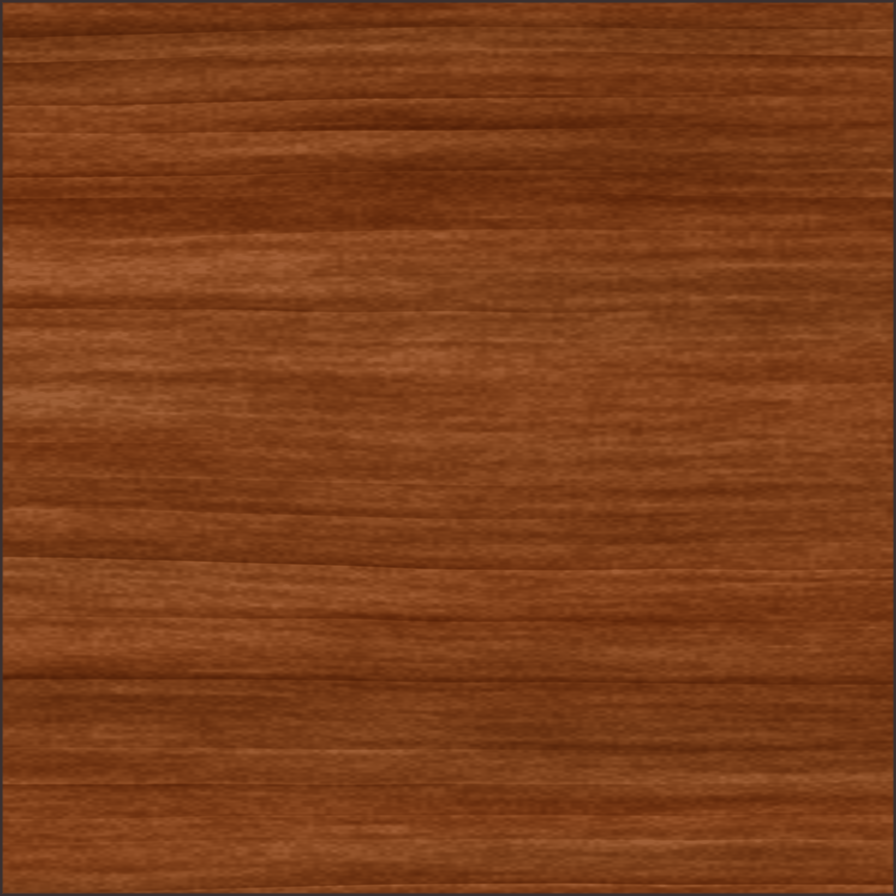
Give the GLSL for this texture, as a three.js fragment shader.

```glsl
// Polished reddish-brown wood with horizontal grain and a thin dark frame.
varying vec2 vUv;

float hash(vec2 p) {
  vec3 q = fract(vec3(p.xyx) * 0.1031);
  q += dot(q, q.yzx + 33.33);
  return fract((q.x + q.y) * q.z);
}

// Smooth value noise, centred on zero.
float noise(vec2 p) {
  vec2 cell = floor(p);
  vec2 f = fract(p);
  f = f * f * (3.0 - 2.0 * f);
  float low = mix(hash(cell), hash(cell + vec2(1.0, 0.0)), f.x);
  float high = mix(hash(cell + vec2(0.0, 1.0)), hash(cell + vec2(1.0, 1.0)), f.x);
  return mix(low, high, f.y) - 0.5;
}

// Layered streaks, from broad bands down to short pores.
float grain(vec2 p) {
  float tone = 1.5 * noise(p * vec2(1.1, 9.0) + 3.0);
  tone += 1.7 * noise(p * vec2(1.6, 29.0) + 17.0);
  tone += 1.6 * noise(p * vec2(2.5, 83.0) + 41.0);
  tone += 1.3 * noise(p * vec2(7.0, 190.0) + 67.0);
  tone += 1.0 * noise(p * vec2(45.0, 230.0) + 89.0);
  tone += 1.3 * noise(p * vec2(150.0, 310.0) + 131.0);
  return tone;
}

// Dark growth lines: one crisp side with a pale rim, one side fading out.
float growthLines(vec2 p) {
  float tone = 0.0;
  for (int i = 0; i < 24; i++) {
    float id = float(i);
    float height = (id + hash(vec2(id, 5.0))) / 24.0;
    float bend = 0.008 * noise(vec2(p.x * 2.0, id * 7.0));
    float side = hash(vec2(id, 11.0)) < 0.65 ? 1.0 : -1.0;
    float d = (p.y - height - bend) * side;
    float width = mix(0.003, 0.013, hash(vec2(id, 19.0)));
    float strength = mix(0.5, 2.1, hash(vec2(id, 23.0)));
    strength *= clamp(0.65 + 1.3 * noise(vec2(p.x * 2.3 + id, id * 3.0)), 0.0, 1.2);
    float edge = smoothstep(-0.0015, 0.0015, d);
    float shadow = edge * exp(-max(d, 0.0) / width);
    float rim = (1.0 - edge) * exp(min(d, 0.0) / 0.006);
    tone += strength * (0.6 * rim - shadow);
  }
  return tone;
}

// Thin, broken pale flecks of limited length.
float flecks(vec2 p) {
  float tone = 0.0;
  for (int i = 0; i < 14; i++) {
    float id = float(i);
    vec2 centre = vec2(hash(vec2(id, 31.0)), hash(vec2(id, 37.0)));
    float reach = mix(0.05, 0.22, hash(vec2(id, 43.0)));
    float across = (p.y - centre.y) / 0.0018;
    float along = 1.0 - smoothstep(0.5 * reach, reach, abs(p.x - centre.x));
    float broken = clamp(0.6 + 1.4 * noise(vec2(p.x * 35.0, id * 9.0)), 0.0, 1.0);
    tone += along * broken * exp(-across * across);
  }
  return tone;
}

void main() {
  // Gentle waviness of the whole board.
  vec2 p = vUv;
  p.y += 0.018 * noise(vUv * vec2(1.8, 2.5) + 7.0);
  p.y += 0.003 * noise(vUv * vec2(8.0, 14.0) + 29.0);

  float tone = 0.15 + grain(p) + growthLines(p) + 1.1 * flecks(p);
  tone += 0.45 * noise(vUv * vec2(13.0, 11.0) + 53.0); // silky cross figure
  tone = clamp(tone, -3.6, 2.4);

  // Deeper tones turn redder, pale ones turn tan.
  vec3 wood = vec3(0.475, 0.233, 0.090) * exp(tone * vec3(0.115, 0.19, 0.35));
  wood += vec3(0.014, -0.010, -0.012) * noise(p * vec2(1.5, 22.0) + 97.0);

  // Frame
  vec2 inset = min(vUv, 1.0 - vUv);
  float inside = smoothstep(0.0015, 0.0045, min(inset.x, inset.y));
  gl_FragColor = vec4(mix(vec3(0.23, 0.19, 0.19), wood, inside), 1.0);
}
```
